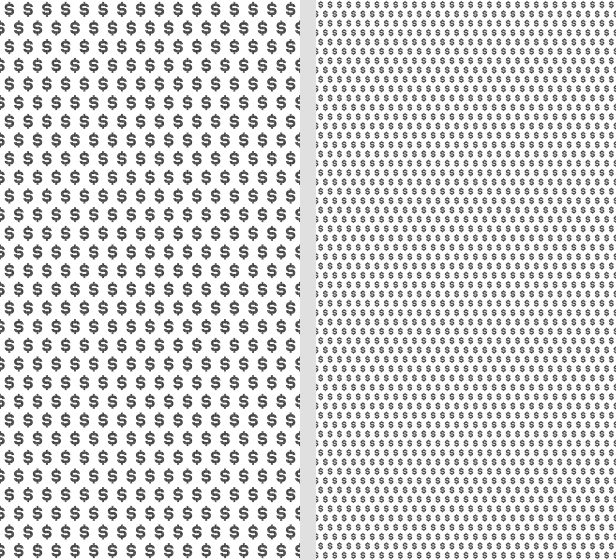
Left: one tile. Right: repeated 2 by 2.
Reproduce this pattern procedurally as a WebGL 1 fragment shader.

```glsl
precision highp float;
uniform vec2 u_resolution;

const float TAU = 6.2831853;
const vec2 REPEATS = vec2(16.0, 30.0);
const vec3 PAPER = vec3(1.0);
const vec3 INK_DARK = vec3(0.26);
const vec3 INK_LIGHT = vec3(0.36);

float boxDistance(vec2 p, vec2 halfSize, float radius) {
  vec2 q = abs(p) - halfSize + radius;
  return length(max(q, 0.0)) + min(max(q.x, q.y), 0.0) - radius;
}

// Rounded outline with its lower right quarter cut away
float bowlDistance(vec2 p, vec2 halfSize, float halfStroke) {
  vec2 q = p - vec2(0.0, halfSize.y);
  float band = abs(boxDistance(q, halfSize, 0.115)) - halfStroke;
  float cut = min(q.x - 0.05, -q.y);
  return max(band, cut);
}

// Two bowls joined by a half turn, with a stub above and below
float signDistance(vec2 p, vec2 bowlSize, float halfStroke) {
  float curve = min(bowlDistance(p, bowlSize, halfStroke),
                    bowlDistance(-p, bowlSize, halfStroke));
  vec2 stubPoint = vec2(p.x, abs(p.y) - 0.32);
  float stub = boxDistance(stubPoint, vec2(0.05, 0.08), 0.01);
  return min(curve, stub);
}

// Layered sines with whole frequencies, so the mottling wraps
float mottle(vec2 uv) {
  float sum = 0.0;
  vec2 frequency = vec2(37.0, 61.0);
  for (int i = 0; i < 4; i++) {
    float bend = sin(TAU * dot(uv, frequency.yx * vec2(1.0, -1.0)));
    sum += sin(TAU * dot(uv, frequency) + 2.0 * bend);
    frequency = frequency.yx + vec2(-11.0, 23.0);
  }
  return smoothstep(-1.2, 1.2, sum);
}

void main() {
  vec2 uv = gl_FragCoord.xy / u_resolution;

  // Alternate rows are shifted by half a cell
  vec2 grid = uv * REPEATS;
  grid.x += 0.5 * (1.0 - mod(floor(grid.y), 2.0));
  vec2 cell = fract(grid) - 0.5;

  float pixel = max(REPEATS.x / u_resolution.x, REPEATS.y / u_resolution.y);
  float d = signDistance(cell, vec2(0.18, 0.12), 0.07);
  float coverage = 1.0 - smoothstep(-0.6 * pixel, 0.6 * pixel, d);

  vec3 ink = mix(INK_DARK, INK_LIGHT, mottle(uv));
  gl_FragColor = vec4(mix(PAPER, ink, coverage), 1.0);
}
```
